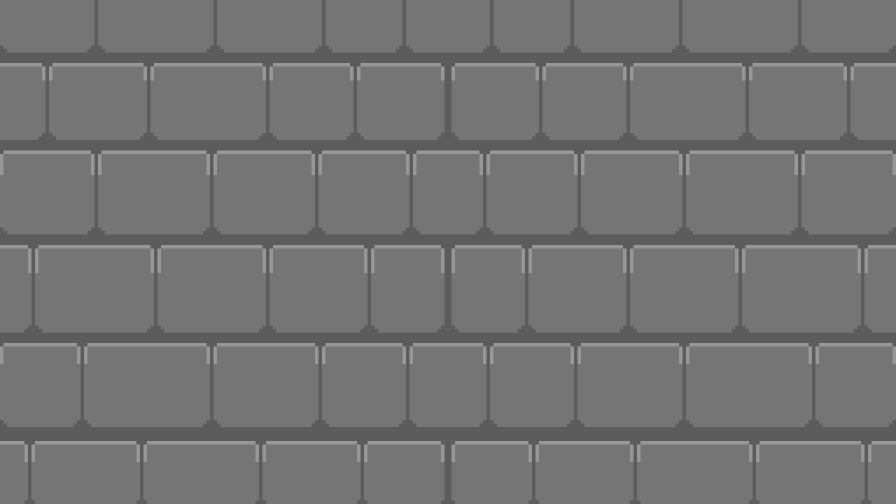
This texture is drawn by a WebGL 2 fragment shader. Its source:

```glsl
#version 300 es
precision highp float;
// Six courses of grey, blocky stone bricks with lit top rims, mirrored left to right.
uniform vec2 u_resolution;
out vec4 outColor;

#define CELLS_HIGH 144.0
#define CELLS_WIDE 256.0
#define ROWS 6
#define SAMPLES 2
#define STONE vec3(0.460)
#define MORTAR vec3(0.361)
#define RIM vec3(0.592)

// Per course: top, bottom and length of the lit sides, in cells from the top.
const vec3 COURSE[ROWS] = vec3[ROWS](
    vec3(-10, 15, 6), vec3(18, 40, 5), vec3(43, 67, 7),
    vec3(70, 95, 8), vec3(98, 122, 6), vec3(126, 145, 6));

// Per course: cells of the inner upright joints in one mirrored half.
const vec4 JOINTS[ROWS] = vec4[ROWS](
    vec4(27, 61, 92, 115), vec4(13, 42, 76, 101), vec4(27, 60, 90, 117),
    vec4(9, 44, 76, 105), vec4(23, 60, 91, 116), vec4(8, 40, 74, 103));

// Distance in cells to the nearest upright joint of a course.
float jointDistance(float x, int row) {
    vec4 d = abs(x - JOINTS[row]);
    // Even courses break at the outer edge, odd ones at the mirror axis.
    float seam = row % 2 == 0 ? -1.0 : CELLS_WIDE * 0.5 - 1.0;
    return min(min(min(d.x, d.y), min(d.z, d.w)), abs(x - seam));
}

vec3 wallColor(vec2 p) {
    vec2 cell = floor(vec2(mod(p.x, CELLS_WIDE), CELLS_HIGH - p.y));
    cell.x = min(cell.x, CELLS_WIDE - 1.0 - cell.x);

    // Find the course that holds this cell.
    int row = 0;
    for (int i = 1; i < ROWS; i++)
        if (cell.y >= COURSE[i].x) row = i;

    float fromTop = cell.y - COURSE[row].x;
    float toBottom = COURSE[row].y - 1.0 - cell.y;
    float d = jointDistance(cell.x, row);

    // Mortar: level beds, upright joints, stepped feet and clipped top corners.
    bool foot = d <= 2.0 - toBottom;
    bool corner = d < 2.0 && fromTop < 1.0;
    if (toBottom < 0.0 || d < 1.0 || foot || corner) return MORTAR;

    // Lit rim along the top and partway down both sides.
    bool side = d < 2.0 && fromTop < COURSE[row].z;
    return fromTop < 1.0 || side ? RIM : STONE;
}

void main() {
    // Average a grid of samples to smooth the cell edges.
    vec3 color = vec3(0.0);
    for (int i = 0; i < SAMPLES * SAMPLES; i++) {
        vec2 offset = (vec2(i % SAMPLES, i / SAMPLES) + 0.5) / float(SAMPLES) - 0.5;
        color += wallColor((gl_FragCoord.xy + offset) / u_resolution.y * CELLS_HIGH);
    }
    outColor = vec4(color / float(SAMPLES * SAMPLES), 1.0);
}
```
